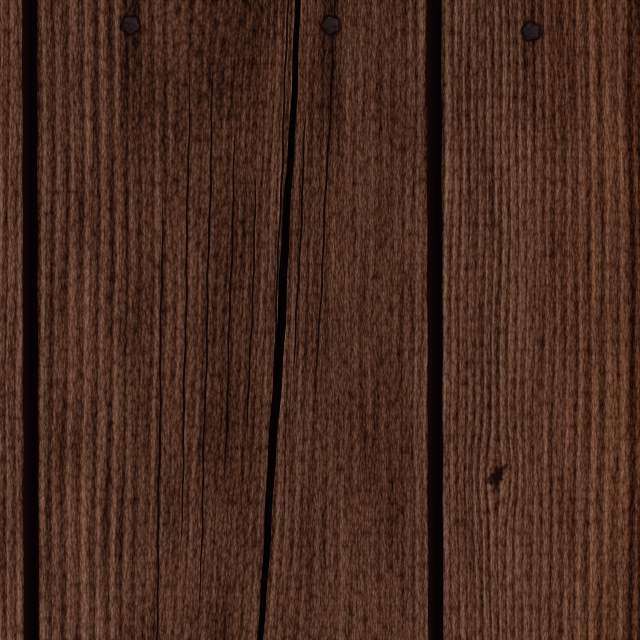
Write a Shadertoy shader that draws this texture.

```glsl
const vec3 DEEP = vec3(0.06, 0.018, 0.016);
const vec3 UMBER = vec3(0.245, 0.137, 0.09);
const vec3 TAN = vec3(0.49, 0.35, 0.285);
const vec3 IRON = vec3(0.15, 0.11, 0.11);
const float PLANK_PITCH = 0.632;
const float FIRST_GAP = 0.046;

float hash(float n) { return fract(sin(n * 91.73) * 4375.85); }

vec2 hash2(vec2 p) {
    return fract(sin(vec2(dot(p, vec2(127.1, 311.7)), dot(p, vec2(269.5, 183.3)))) * 4375.85);
}

// Distance to the nearest scattered cell point
float cellular(vec2 p) {
    vec2 cell = floor(p), f = fract(p);
    float nearest = 2.0;
    for (int y = -1; y <= 1; y++)
        for (int x = -1; x <= 1; x++) {
            vec2 o = vec2(x, y);
            nearest = min(nearest, length(o + hash2(cell + o) - f));
        }
    return nearest;
}

float bump(float d, float width) { return exp(-d * d / (width * width)); }

float lean(float y) { return 0.072 * y - 0.012 * y * y; }

float fill(float dist, float soft) { return 1.0 - smoothstep(-soft, soft, dist); }

vec3 woodRamp(float t) {
    vec3 c = mix(DEEP, UMBER, clamp(t / 0.43, 0.0, 1.0));
    return mix(c, TAN, clamp((t - 0.43) / 0.57, 0.0, 1.15));
}

// Growth lines: spacing widens and narrows across the boards
float rings(float u, float rough) {
    float phase = 390.0 * u + 8.0 * sin(15.0 * u + 1.2) + 1.1 * rough;
    float strength = 0.6 + 0.5 * hash(floor(phase / 6.2832));
    return strength * sin(phase + 0.7 * sin(phase));
}

float woodTone(vec2 p, vec2 knot) {
    vec2 d = p - knot;
    float u = p.x - 0.85 * lean(p.y) * bump(p.x - 0.4, 0.14);
    u += 0.003 * sin(p.y * 5.0 + p.x * 9.0) + 0.0007 * sin(p.y * 19.0 + p.x * 31.0);
    u -= 0.5 * d.x * exp(-dot(d * vec2(35.0, 18.0), d * vec2(35.0, 18.0)));

    float grit = cellular(vec2(u * 400.0, p.y * 150.0)) - 0.45;
    float fine = cellular(vec2(u * 240.0, p.y * 60.0)) - 0.45;
    float fibre = cellular(vec2(u * 125.0, p.y * 6.0)) - 0.45;
    float blotch = cellular(vec2(u * 13.0, p.y * 3.5)) - 0.45;
    float heart = bump(p.x - 0.34, 0.1);
    float quiet = bump(p.x - 0.57, 0.09);

    float tone = 0.525 - 0.07 * heart - 0.03 * quiet + 0.04 * smoothstep(0.68, 0.72, p.x);
    tone += rings(u, fibre) * (0.22 - 0.1 * heart - 0.14 * quiet);
    tone -= 0.34 * grit + 0.42 * fine + 0.25 * fibre + 0.11 * blotch;
    tone += 0.04 * sin(u * 47.0 + 1.0) - 0.06 * (p.y - 0.5);

    // Arched heartwood tip near the top
    float arch = p.y - 0.79 - 2.2 * abs(p.x - 0.355);
    tone -= smoothstep(-0.01, 0.04, arch) * (0.1 + 0.04 * sin(arch * 110.0));
    return tone;
}

// Hairline splits, steeper toward the main split
float splits(vec2 p, float soft) {
    float cover = 0.0;
    for (int i = 0; i < 8; i++) {
        float n = float(i), h = hash(n + 3.0);
        float x = 0.245 + 0.031 * n + 0.008 * h + lean(p.y) * (0.2 + 0.1 * n);
        x += 0.0008 * sin(p.y * 23.0 + n * 2.0) + 0.0006 * sin(p.y * 71.0 + n);
        float reach = 0.25 + 0.35 * hash(n + 8.0);
        float along = abs(p.y - mix(0.25, 0.75, h));
        float width = 0.0014 * (1.0 - smoothstep(0.4 * reach, reach, along));
        cover = max(cover, fill(abs(p.x - x) - width, soft) * smoothstep(0.0, 0.001, width));
    }
    return cover;
}

void mainImage(out vec4 fragColor, in vec2 fragCoord) {
    vec2 p = fragCoord / iResolution.xy;
    float soft = max(0.0008, 0.6 / iResolution.y);
    vec2 knot = vec2(0.777, 0.258);
    float tone = woodTone(p, knot);

    // Board edges and gaps
    float gapX = mod(p.x - FIRST_GAP - 0.003 * (1.0 - p.y) + 0.5 * PLANK_PITCH, PLANK_PITCH) - 0.5 * PLANK_PITCH;
    float gap = abs(gapX + 0.0005 * sin(p.y * 37.0)) - 0.0115;
    tone += 0.1 * bump(gap - 0.007, 0.006) - 0.25 * bump(gap, 0.003);
    tone -= 0.25 * smoothstep(0.976, 0.99, p.x);

    // Knot with a slanted dark core
    vec2 k = p - knot;
    k.x -= 0.5 * k.y;
    float core = length(k * vec2(1.1, 0.7)) + 0.012 * cellular(p * 110.0);
    tone -= 0.6 * (1.0 - smoothstep(0.008, 0.022, core));

    // Stains running from the nails
    for (int i = 0; i < 3; i++) {
        float x = 0.204 + 0.313 * float(i);
        tone -= 0.26 * bump(p.x - x + 0.003 * sin(p.y * 30.0), 0.014) * smoothstep(0.74, 0.95, p.y);
    }

    vec3 color = woodRamp(max(tone, 0.08));
    color *= mix(vec3(1.0), vec3(1.04, 0.98, 0.9), smoothstep(0.8, 0.95, p.x));

    // Main split and hairlines
    color = mix(color, DEEP * 0.8, 0.9 * splits(p, soft));
    float splitX = 0.406 + lean(p.y) + 0.001 * sin(p.y * 17.0) + 0.0006 * sin(p.y * 53.0);
    float splitWidth = 0.0042 + 0.0026 * bump(p.y - 0.45, 0.3);
    color = mix(color, DEEP * 0.4, fill(abs(p.x - splitX) - splitWidth, soft));
    vec3 gapColor = DEEP * (0.55 + 0.7 * smoothstep(0.002, -0.01, gapX));
    color = mix(color, gapColor, fill(gap, soft));

    // Nail heads with dark rims
    for (int i = 0; i < 3; i++) {
        vec2 d = p - vec2(0.204 + 0.313 * float(i), 0.961 - 0.01 * step(1.5, float(i)));
        float head = length(d) - 0.0145 + 0.001 * sin(5.0 * atan(d.y, d.x) + float(i));
        vec3 iron = IRON * (1.0 + 14.0 * (d.x + d.y)) * (1.2 - 0.6 * cellular(p * 170.0));
        color = mix(color, DEEP, 0.8 * fill(head - 0.002, 2.0 * soft));
        color = mix(color, iron, fill(head + 0.002, soft));
    }
    fragColor = vec4(clamp(color, 0.0, 1.0), 1.0);
}
```
